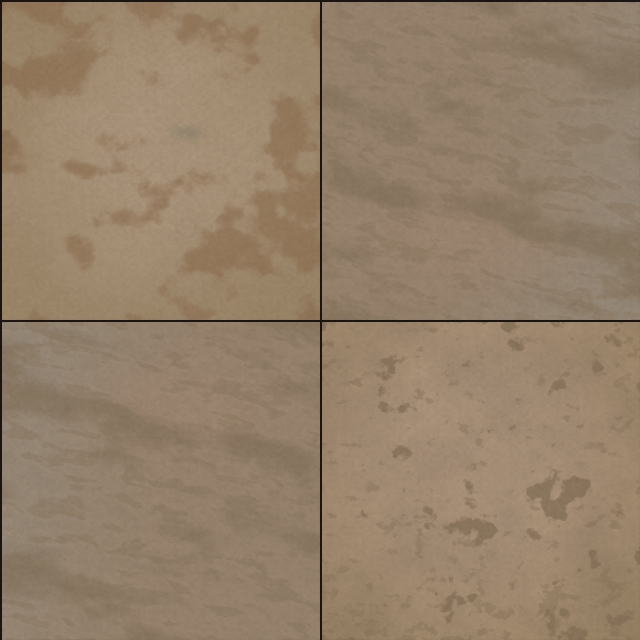
Reproduce this texture procedurally as a Shadertoy shader.

```glsl
// Two by two square stone tiles with thin dark joints.
// One diagonal holds streaked slate (turned by half a turn), the other a
// rust-mottled tile and a smooth tile; all are layered value noise.

const float TILES = 2.0;              // repeats across and down
const float JOINT_WIDTH = 0.0033;     // in canvas units
const vec2 JOINT_OFFSET = vec2(0.0015, -0.0015);
const float GRAIN = 0.035;
const vec3 JOINT = vec3(0.10, 0.08, 0.07);
const vec3 SAND = vec3(0.645, 0.560, 0.460);
const vec3 SAND_EDGE = vec3(0.575, 0.490, 0.375);
const vec3 RUST = vec3(0.535, 0.415, 0.300);
const vec3 SLATE = vec3(0.595, 0.515, 0.430);
const vec3 SLATE_DARK = vec3(0.510, 0.440, 0.350);
const vec3 SLATE_GREY = vec3(0.590, 0.535, 0.470);
const vec3 PINK = vec3(0.635, 0.530, 0.450);
const vec3 UMBER = vec3(0.505, 0.425, 0.330);
const vec3 SMUDGE = vec3(0.520, 0.480, 0.410);

float hash(vec2 p) {
    return fract(sin(dot(p, vec2(127.1, 311.7))) * 43758.5453);
}

float noise(vec2 p) {
    vec2 i = floor(p), f = fract(p);
    f = f * f * (3.0 - 2.0 * f);
    return mix(mix(hash(i), hash(i + vec2(1, 0)), f.x),
               mix(hash(i + vec2(0, 1)), hash(i + vec2(1, 1)), f.x), f.y);
}

float fbm(vec2 p) {
    float sum = 0.0, amp = 0.5;
    for (int i = 0; i < 6; i++) {
        sum += amp * noise(p);
        p = mat2(1.6, 1.2, -1.2, 1.6) * p + 17.3;
        amp *= 0.5;
    }
    return sum;
}

// Soft elliptical spot, 1 at its centre
float spot(vec2 p, vec2 centre, vec2 size) {
    vec2 d = (p - centre) / size;
    return exp(-dot(d, d));
}

// Pale sand with rust clouds gathering towards the rim
vec3 mottledTile(vec2 p) {
    float rim = smoothstep(0.1, 0.75, length(p - vec2(0.5, 0.52)));
    vec3 col = mix(SAND, SAND_EDGE, rim * 0.75 + 0.5 * (fbm(p * 5.0 + 40.0) - 0.5));
    float bias = 0.17 * rim - 0.05
               + 0.22 * spot(p, vec2(0.12, 0.47), vec2(0.24, 0.03))
               + 0.16 * spot(p, vec2(0.89, 0.57), vec2(0.05, 0.06))
               + 0.13 * spot(p, vec2(0.80, 0.18), vec2(0.16, 0.09))
               + 0.11 * spot(p, vec2(0.20, 0.75), vec2(0.18, 0.07));
    float cloud = fbm(p * vec2(8.0, 9.0) + 3.0) + bias;
    col = mix(col, RUST, 0.60 * smoothstep(0.56, 0.72, cloud));
    float ring = abs(length(p - vec2(0.58, 0.29)) - 0.028);
    float mark = 0.35 * smoothstep(0.008, 0.0, ring);
    mark += spot(p, vec2(0.58, 0.59), vec2(0.05, 0.025))
          * smoothstep(0.45, 0.60, fbm(p * 30.0));
    return mix(col, SMUDGE, min(mark, 1.0) * 0.6);
}

// Brown slate with fine streaks falling slightly to the right
vec3 streakedTile(vec2 p) {
    vec2 q = mat2(0.97, 0.24, -0.24, 0.97) * p;
    q = vec2(p.x * 0.97 - p.y * 0.24, p.x * 0.24 + p.y * 0.97);
    q += 0.05 * (fbm(p * 6.0) - 0.5);
    float broad = fbm(q * vec2(4.0, 9.0) + 11.0);
    float fine = fbm(q * vec2(13.0, 38.0) + 5.0);
    vec3 col = mix(SLATE, SLATE_GREY, smoothstep(0.45, 1.2, p.x - 0.3 * p.y + 0.2));
    col = mix(col, PINK, 0.6 * spot(p, vec2(0.45, 0.28), vec2(0.30, 0.15)));
    float dark = smoothstep(0.44, 0.70, broad
               + 0.14 * spot(p, vec2(0.37, 0.72), vec2(0.18, 0.09)));
    col = mix(col, SLATE_DARK, 0.65 * dark);
    col = mix(col, SLATE_DARK, 0.45 * smoothstep(0.52, 0.68, fine));
    return col * (0.98 + 0.08 * (fine - 0.5));
}

// Smooth sand with small flecks and a few ragged umber stains
vec3 smoothTile(vec2 p) {
    float rim = smoothstep(0.15, 0.8, length(p - vec2(0.47, 0.58)));
    vec3 col = mix(mix(SAND, PINK, 0.4), SAND_EDGE, rim * 0.85);
    col *= 1.0 + 0.12 * (fbm(p * 7.0 + 8.0) - 0.5);
    float stain = spot(p, vec2(0.47, 0.38), vec2(0.09, 0.07))
                + spot(p, vec2(0.68, 0.44), vec2(0.07, 0.06))
                + spot(p, vec2(0.80, 0.50), vec2(0.08, 0.05))
                + 0.6 * spot(p, vec2(0.87, 0.23), vec2(0.09, 0.06));
    float ragged = fbm(p * 15.0 + 21.0) + 0.30 * min(stain, 1.0);
    col = mix(col, UMBER, 0.75 * smoothstep(0.66, 0.74, ragged));
    float fleck = fbm(p * vec2(26.0, 36.0) + 60.0) + 0.06 * (rim - p.y);
    return mix(col, UMBER, 0.40 * smoothstep(0.60, 0.72, fleck));
}

void mainImage(out vec4 fragColor, in vec2 fragCoord) {
    vec2 uv = fragCoord / iResolution.xy;
    vec2 grid = (uv - JOINT_OFFSET) * TILES;
    vec2 cell = mod(floor(grid), 2.0);
    vec2 p = fract(grid);

    // Choose the stone of this cell
    vec3 col;
    if (cell.x == cell.y) col = streakedTile(cell.x > 0.5 ? p : 1.0 - p);
    else col = cell.y > 0.5 ? mottledTile(p) : smoothTile(p);

    // Fine grain over every tile
    col *= 1.0 + GRAIN * (noise(p * 170.0 + cell * 31.0) + noise(p * 90.0) - 1.0);

    // Joints, softened over one pixel
    vec2 gap = min(p, 1.0 - p) / TILES;
    float soft = 0.5 / min(iResolution.x, iResolution.y);
    float d = min(gap.x, gap.y) - 0.5 * JOINT_WIDTH;
    col = mix(JOINT, col, smoothstep(-soft, soft, d));
    fragColor = vec4(col, 1.0);
}
```
